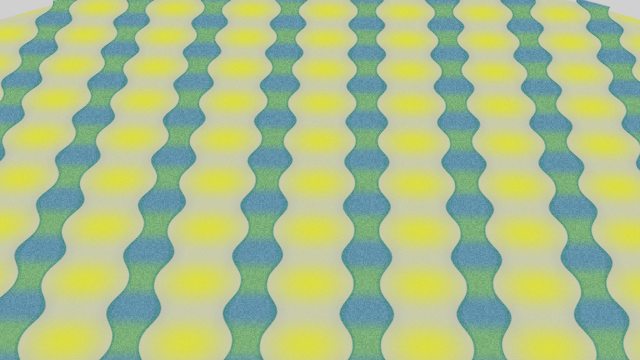
This pattern is drawn by a WebGL 1 fragment shader. Its source:

```glsl
precision highp float;
// Receding beaded blue-green columns over a pale ground with rows of yellow spots.

#define HORIZON 2.593       // height of the vanishing line, in canvas heights
#define PITCH 0.1318        // column spacing per unit below the horizon
#define CENTRE_X 0.13       // vanishing point, right of the canvas centre
#define ROW_SCALE 35.72     // row density in depth
#define ROW_SHIFT 14.49     // row phase
#define TILT 0.015          // slope of the rows
#define NECK 0.117          // narrow half width, in column pitches
#define BULGE 0.232         // wide half width, in column pitches
#define GRAIN_ROWS 288.0    // grain cells over the canvas height
#define GRAIN 0.07          // grain strength on the columns

uniform vec2 u_resolution;

const float TAU = 6.2831853;

float hash(vec2 p) {
  vec3 q = fract(vec3(p.xyx) * 0.1031);
  q += dot(q, q.yzx + 33.33);
  return fract((q.x + q.y) * q.z);
}

// 0 at the necks, 1 at the bulges
float beadWave(float v) {
  return pow(0.5 + 0.5 * cos(TAU * v), 1.2);
}

vec3 groundColor(float u, float v) {
  float across = 0.5 - 0.5 * cos(TAU * u);
  float along = 0.5 - 0.5 * cos(TAU * v);
  float spot = across * (0.16 + 0.84 * along);
  vec3 color = mix(vec3(0.775, 0.785, 0.735), vec3(0.86, 0.87, 0.26), spot);
  // cool shade beside the bulges
  float shade = (1.0 - along) * (1.0 - smoothstep(0.2, 0.36, abs(u)));
  return color - shade * vec3(0.035, 0.03, 0.0);
}

vec3 columnColor(float side, float v, float grain) {
  float blue = 0.5 + 0.5 * cos(TAU * (v - 0.06));
  vec3 color = mix(vec3(0.48, 0.69, 0.47), vec3(0.38, 0.575, 0.67), smoothstep(0.05, 0.95, blue));
  // darker teal flanks with a faint crease on the bulges
  float edge = abs(side);
  float rim = smoothstep(0.72, 1.0, edge);
  float crease = beadWave(v) * (1.0 - smoothstep(0.0, 0.07, abs(edge - 0.8)));
  color = mix(color, vec3(0.25, 0.53, 0.49), 0.6 * rim + 0.22 * crease);
  return color + GRAIN * (grain - 0.5);
}

void main() {
  vec2 p = gl_FragCoord.xy / u_resolution.y;
  p.x -= 0.5 * u_resolution.x / u_resolution.y;
  float pixel = 1.0 / u_resolution.y;

  // perspective: u counts columns, v counts rows
  float x = p.x - CENTRE_X;
  float pitch = PITCH * (HORIZON - p.y);
  float u = x / pitch;
  float v = ROW_SCALE / (HORIZON - p.y - TILT * x) - ROW_SHIFT;
  float offset = u - floor(u + 0.5);

  float grain = hash(floor(p * GRAIN_ROWS) + 500.0);
  float halfWidth = mix(NECK, BULGE, beadWave(v));
  float columnDist = (abs(offset) - halfWidth) * pitch;
  float column = 1.0 - smoothstep(-pixel, pixel, columnDist);

  vec3 ground = groundColor(offset, v) + 0.012 * (grain - 0.5);
  vec3 color = mix(ground, columnColor(offset / halfWidth, v, grain), column);

  // curved far edge, with the columns standing slightly above it
  float edgeDist = 1.0 - p.y - (0.1715 * p.x * p.x - 0.08);
  float inside = smoothstep(-pixel, pixel, edgeDist + 0.012 * column);
  color = mix(vec3(0.81, 0.815, 0.81), color, inside);

  gl_FragColor = vec4(color, 1.0);
}
```
